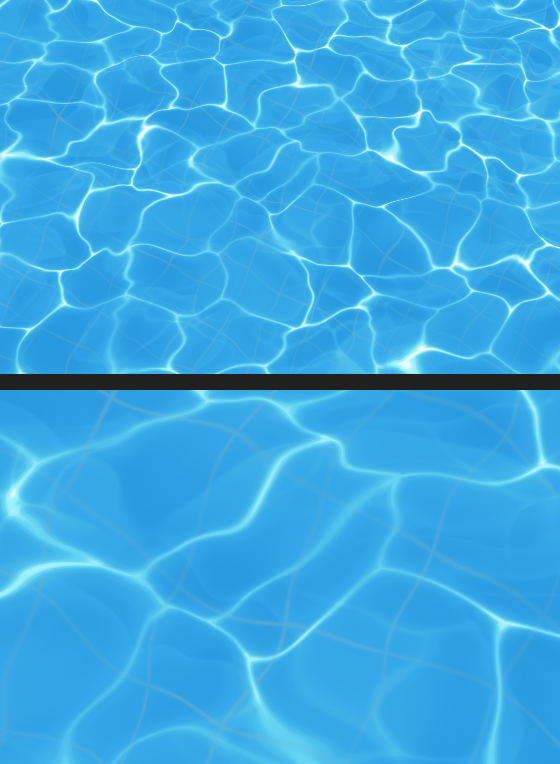
Top, the full canvas; bottom, a detail of the centre.
A WebGL 1 fragment shader for this texture:

```glsl
precision highp float;
// Sunlit pool water: a warped cellular web of bright caustic lines over blue,
// with soft one-sided folds of light, faint refracted tile joints and
// flatter ripples toward the far (upper right) side.
uniform vec2 u_resolution;

const vec3 DEEP = vec3(0.165, 0.605, 0.870);
const vec3 BLUE = vec3(0.210, 0.660, 0.910);
const vec3 SOFT = vec3(0.255, 0.700, 0.912);
const vec3 PALE = vec3(0.300, 0.750, 0.925);
const vec3 AQUA = vec3(0.390, 0.830, 0.950);
const vec3 GLOW = vec3(0.610, 0.935, 0.980);
const vec3 SPARK = vec3(0.960, 1.000, 0.990);
const vec3 JOINT = vec3(0.440, 0.710, 0.820);

vec2 hash2(vec2 p) {
  vec2 k = vec2(dot(p, vec2(127.1, 311.7)), dot(p, vec2(269.5, 183.3)));
  return fract(sin(k) * 43758.55);
}

float cornerSlope(vec2 cell, vec2 corner, vec2 f) {
  return dot(hash2(cell + corner) * 2.0 - 1.0, f - corner);
}

// Gradient noise, roughly -0.7 to 0.7
float noise(vec2 p) {
  vec2 i = floor(p), f = fract(p);
  vec2 u = f * f * f * (f * (f * 6.0 - 15.0) + 10.0);
  float low = mix(cornerSlope(i, vec2(0.0), f),
                  cornerSlope(i, vec2(1.0, 0.0), f), u.x);
  float high = mix(cornerSlope(i, vec2(0.0, 1.0), f),
                   cornerSlope(i, vec2(1.0), f), u.x);
  return mix(low, high, u.y);
}

vec2 warp(vec2 p, float frequency, float amount) {
  vec2 s = p * frequency;
  return p + amount * vec2(noise(s + 7.3), noise(s + 41.9));
}

// Distances to the three nearest scattered cell centres
vec3 nearestThree(vec2 p) {
  vec2 i = floor(p), f = fract(p);
  vec3 near = vec3(8.0);
  for (int y = -1; y <= 1; y++) {
    for (int x = -1; x <= 1; x++) {
      vec2 g = vec2(float(x), float(y));
      float d = length(g + 0.08 + 0.84 * hash2(i + g) - f);
      near.z = min(near.z, max(near.y, d));
      near.y = min(near.y, max(near.x, d));
      near.x = min(near.x, d);
    }
  }
  return near;
}

float bell(float x, float width) {
  return exp(-x * x / (width * width));
}

// Bright line, soft halo and flares where lines meet
float web(vec2 p, float width, float strength) {
  vec3 near = nearestThree(p);
  float edge = near.y - near.x;
  float flare = bell(near.z - near.x, 0.13);
  return strength * (0.62 * bell(edge, width) + 0.50 * flare)
       + 0.22 * exp(-edge / 0.13);
}

// Sheet of light: crisp on one side, fading on the other
float fold(float n, float fade) {
  return smoothstep(-0.015, 0.025, n) * exp(-max(n, 0.0) * fade);
}

float tileJoints(vec2 p, float spacing, float width) {
  vec2 grid = vec2(dot(p, vec2(0.50, 0.87)), dot(p, vec2(0.90, -0.44))) / spacing;
  vec2 d = abs(fract(grid) - 0.5) * spacing;
  return max(bell(d.x, width), bell(d.y, width));
}

vec3 waterColor(float l) {
  vec3 c = mix(DEEP, BLUE, smoothstep(0.00, 0.16, l));
  c = mix(c, SOFT, smoothstep(0.16, 0.30, l));
  c = mix(c, PALE, smoothstep(0.30, 0.44, l));
  c = mix(c, AQUA, smoothstep(0.44, 0.62, l));
  c = mix(c, GLOW, smoothstep(0.62, 0.88, l));
  return mix(c, SPARK, smoothstep(0.88, 1.25, l));
}

void main() {
  vec2 p = gl_FragCoord.xy / u_resolution.y;
  float aspect = u_resolution.x / u_resolution.y;

  // Mild perspective: waves shrink and flatten with distance
  vec2 plane = vec2((p.x - 0.5 * aspect) * (1.0 + 0.45 * p.y),
                    p.y * (1.0 + 0.45 * p.y));
  vec2 q = plane * vec2(4.4, 5.5) + 20.0;
  vec2 wavy = warp(warp(q, 0.9, 0.65), 2.3, 0.24);

  // Broad uneven light, then the main web and a weaker second one
  float patches = smoothstep(-0.15, 0.45, noise(q * 0.65 + 3.0));
  float light = 0.05 + 0.12 * noise(q * 0.5) + 0.14 * noise(wavy * 1.6 + 9.0);
  float strength = 0.25 + 0.75 * smoothstep(-0.35, 0.35, noise(q * 0.8 + 60.0));
  light += web(wavy, 0.052, strength);
  vec2 fine = warp(q * 1.35 + 80.0, 1.1, 0.9);
  light += patches * 0.30 * web(fine, 0.075, 0.8);

  // Folded sheets, and long thin ripples in the far corner
  light += (0.07 + 0.17 * patches) * fold(noise(wavy * 0.95 + 30.0), 7.0);
  float far = smoothstep(0.9, 1.9, p.x / aspect + p.y);
  light += 0.30 * far * fold(noise(wavy * vec2(0.8, 1.9) + 50.0), 11.0);

  // Tile joints seen through the moving surface
  vec2 floorPoint = warp(warp(p, 4.0, 0.05), 9.0, 0.035);
  float joints = tileJoints(floorPoint, 0.105, 0.0024);
  float clarity = 0.16 + 0.34 * smoothstep(-0.2, 0.4, noise(q * 0.9 + 12.0));
  vec3 color = mix(waterColor(light), JOINT, joints * clarity * (1.0 - smoothstep(0.4, 0.8, light)));

  gl_FragColor = vec4(color, 1.0);
}
```
